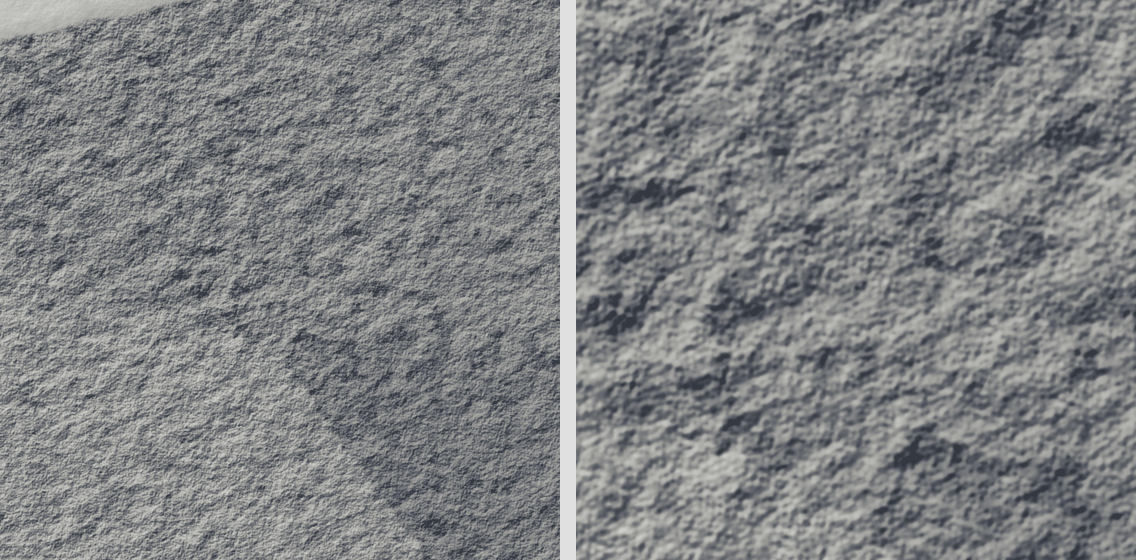
Left, the full canvas; right, a detail of the centre.
A three.js fragment shader for this texture:

```glsl
// Rough grey stone in raking light, with broad facets and a smooth pale corner.
varying vec2 vUv;

const vec2 LIGHT_DIR = vec2(-0.55, 0.835);
const vec2 GRAIN_DIR = vec2(0.9, 0.436);
const vec3 COOL_TINT = vec3(-0.016, 0.0, 0.034);
const vec3 WARM_TINT = vec3(0.005, 0.005, -0.01);

// Sine-free hash giving a gradient with components from -1 to 1
vec2 hashGradient(vec2 cell) {
  vec3 p = fract(cell.xyx * vec3(0.1031, 0.1030, 0.0973));
  p += dot(p, p.yzx + 33.33);
  return fract((p.xx + p.yz) * p.zy) * 2.0 - 1.0;
}

float cornerValue(vec2 cell, vec2 local, vec2 corner) {
  return dot(hashGradient(cell + corner), local - corner);
}

float gradientNoise(vec2 p) {
  vec2 cell = floor(p);
  vec2 f = fract(p);
  vec2 w = f * f * f * (f * (f * 6.0 - 15.0) + 10.0);
  float low = mix(cornerValue(cell, f, vec2(0.0)),
                  cornerValue(cell, f, vec2(1.0, 0.0)), w.x);
  float high = mix(cornerValue(cell, f, vec2(0.0, 1.0)),
                   cornerValue(cell, f, vec2(1.0)), w.x);
  return mix(low, high, w.y);
}

// Turns to the grain direction and stretches features along it
vec2 grainSpace(vec2 p, float stretch) {
  vec2 across = vec2(-GRAIN_DIR.y, GRAIN_DIR.x);
  return vec2(dot(p, GRAIN_DIR) / stretch, dot(p, across));
}

// Finer octaves are rounder and a little steeper than coarse ones
float stoneHeight(vec2 p) {
  float frequency = 20.0;
  float steepness = 0.52;
  float stretch = 1.25;
  float height = 0.0;
  for (int i = 0; i < 5; i++) {
    vec2 q = grainSpace(p, stretch) + 11.0 + 3.7 * float(i);
    height += steepness * gradientNoise(q * frequency) / frequency;
    frequency *= 1.85;
    steepness *= 1.25;
    stretch = mix(stretch, 0.9, 0.35);
  }
  return height;
}

float slopeToLight(vec2 p, float reach) {
  vec2 d = LIGHT_DIR * reach;
  return (stoneHeight(p - d) - stoneHeight(p + d)) / (2.0 * reach);
}

// Dark ragged hollows running along the grain, commoner where density is high
float hollowMask(vec2 p, float density) {
  vec2 q = grainSpace(p, 1.5) + 5.0;
  float n = gradientNoise(q * 30.0) + 0.65 * gradientNoise(q * 63.0)
          + 0.5 * gradientNoise(q * 127.0);
  n += 0.2 * gradientNoise(p * 7.0 + 31.0) + density;
  return smoothstep(0.19, 0.36, n);
}

// Signed distance to the ridge between the lower facets
float ridgeDistance(vec2 p, float wobble) {
  return dot(p, vec2(0.81, 0.59)) - 0.618 + 0.018 * wobble;
}

// 1 on the bright lower-left facet, with a crisp ridge on its right
float brightFacet(vec2 p, float wobble) {
  float top = p.y + 0.36 * p.x - 0.56 + 0.1 * wobble;
  return (1.0 - smoothstep(-0.005, 0.005, ridgeDistance(p, wobble)))
       * (1.0 - smoothstep(-0.08, 0.06, top));
}

// 1 on the shaded facet to the right of the ridge
float shadedFacet(vec2 p, float wobble) {
  return smoothstep(-0.005, 0.005, ridgeDistance(p, wobble))
       * (1.0 - smoothstep(0.3, 0.46, p.y + 0.06 * wobble))
       * mix(1.0, 0.7, smoothstep(0.7, 1.0, p.x));
}

vec3 stoneColor(float tone) {
  return vec3(tone) + mix(COOL_TINT, WARM_TINT, smoothstep(0.28, 0.68, tone));
}

void main() {
  vec2 p = vUv;
  float wobble = gradientNoise(p * 16.0 + 7.0) + 0.6 * gradientNoise(p * 43.0);
  float slope = slopeToLight(p, 0.0008);
  float bright = brightFacet(p, wobble);
  float shaded = shadedFacet(p, wobble);

  // Rough face: broad facet tone, relief with soft highlights, hollows
  float relief = mix(0.132, 0.112, smoothstep(0.35, 0.9, p.x));
  float softening = mix(0.08, 0.26, step(0.0, slope));
  float tone = 0.521 + 0.047 * bright - 0.062 * shaded;
  tone += 0.03 * gradientNoise(p * 5.0 + 19.0);
  tone += relief * slope / (1.0 + softening * abs(slope));
  float density = 0.07 - 0.08 * bright - 0.04 * smoothstep(0.6, 1.0, p.x);
  tone -= mix(0.12, 0.1, max(bright, shaded)) * hollowMask(p, density);
  tone = clamp(tone, 0.22, 0.8);

  // Smooth pale corner with a slightly duller rim
  float edge = p.y - 0.925 - 0.215 * p.x + 0.01 * wobble;
  float corner = smoothstep(-0.006, 0.008, edge);
  float paleTone = mix(0.66, 0.75, smoothstep(0.0, 0.045, edge))
                 + 0.018 * slope + 0.02 * wobble;

  gl_FragColor = vec4(stoneColor(mix(tone, paleTone, corner)), 1.0);
}
```
